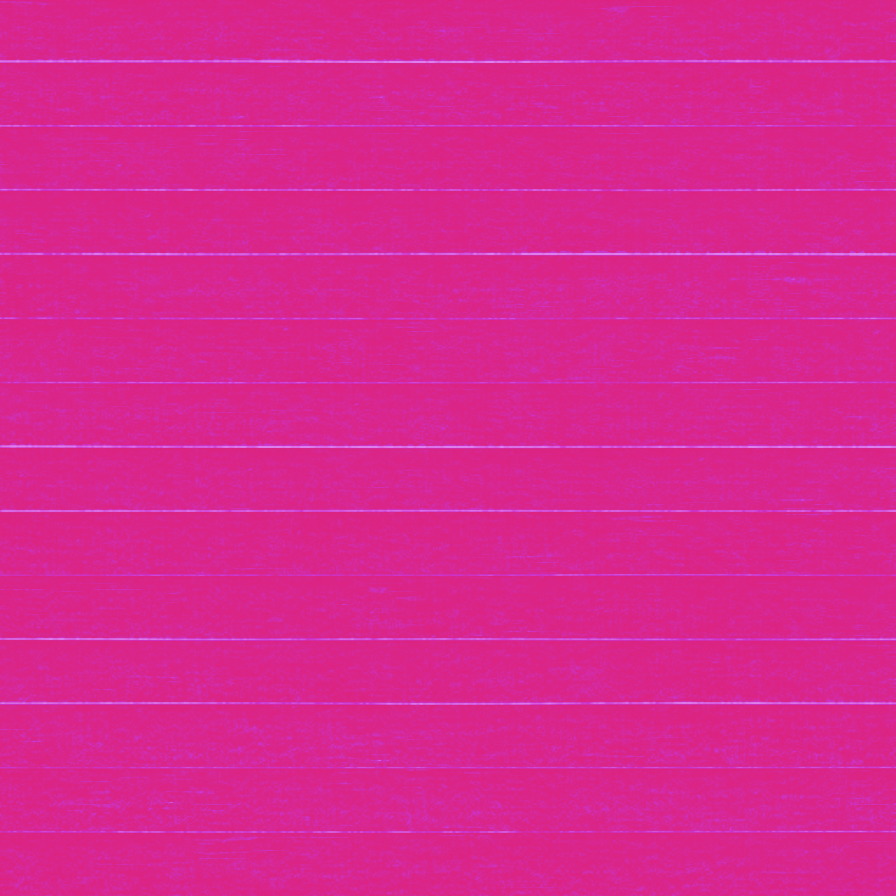
This pattern is drawn by a Shadertoy shader. Its source:

```glsl
// Magenta painted boards with fine grain, split by thin worn lilac seams.

float hash(vec2 p) {
    return fract(sin(dot(p, vec2(127.1, 311.7))) * 43758.5453);
}

float noise(vec2 p) {
    vec2 i = floor(p), f = fract(p);
    f = f * f * (3.0 - 2.0 * f);
    return mix(mix(hash(i), hash(i + vec2(1, 0)), f.x),
               mix(hash(i + vec2(0, 1)), hash(i + vec2(1, 1)), f.x), f.y);
}

// Wear 0 is clean paint, 1 is violet, 2 is bare lilac
vec3 paint(float wear) {
    vec3 color = mix(vec3(0.86, 0.14, 0.51), vec3(0.80, 0.20, 0.79), clamp(wear, 0.0, 1.0));
    return mix(color, vec3(0.87, 0.50, 0.92), clamp(wear - 1.0, 0.0, 1.0));
}

// Crisp speckle, soft blotches and sideways fibres
float grain(vec2 uv) {
    float g = 0.42 * noise(uv * 512.0 - 0.5)
            + 0.28 * noise(uv * vec2(210.0, 330.0) + 11.0)
            + 0.30 * noise(uv * vec2(45.0, 260.0) + 31.0);
    return 1.15 * g * g * g;
}

// Short broken scratches gathered in patches
float scratches(vec2 uv) {
    float streak = smoothstep(0.78, 0.92, noise(uv * vec2(26.0, 430.0) + 7.0));
    float patches = smoothstep(0.50, 0.80, noise(uv * vec2(7.0, 30.0) + 53.0));
    return streak * patches * noise(uv * vec2(300.0, 430.0));
}

// Rare faint nicks, one candidate per cell
float nicks(vec2 uv, float px) {
    vec2 cell = floor(uv * 26.0);
    vec2 center = 0.2 + 0.6 * vec2(hash(cell + 3.0), hash(cell + 17.0));
    vec2 p = uv - (cell + center) / 26.0;
    p.y -= 0.35 * p.x;
    float mark = 1.0 - smoothstep(0.0004, 0.0008 + px, length(p * vec2(0.5, 1.0)));
    return mark * step(0.91, hash(cell)) * (0.2 + 0.6 * hash(cell + 9.0));
}

// Ragged seam number k at signed height d
float seam(float x, float d, float k, float px) {
    float strength = clamp(0.42 + 0.36 * cos(1.9 * (k - 10.0)) + 0.012 * k, 0.0, 1.0);
    float broad = noise(vec2(x * 6.0, k * 7.3));
    float dashes = noise(vec2(x * 75.0, k * 9.1));
    float chips = noise(vec2(x * 300.0, k * 5.1));
    d += 0.0008 * (noise(vec2(x * 4.0, k * 3.7)) - 0.5);

    float halfWidth = mix(0.0009, 0.0015, strength);
    float line = clamp((halfWidth - abs(d)) / px + 0.5, 0.0, 1.0);
    float gaps = mix(smoothstep(0.0, 0.45, 0.4 * broad + 0.35 * dashes + 0.25 * chips), 1.0, strength);
    float wear = line * gaps * (0.85 + 0.95 * strength + 0.7 * (broad - 0.45)
                                + 0.5 * (dashes - 0.5) + 0.5 * (chips - 0.5));

    // Flaked upper lip
    float lip = 0.0062 * chips * mix(broad, 0.75, 0.5 * strength) * (0.35 + 0.65 * strength);
    float flakes = clamp((lip - d) / px + 0.5, 0.0, 1.0) * step(0.0, d);
    return max(wear, flakes * (0.45 + 0.65 * strength));
}

void mainImage(out vec4 fragColor, in vec2 fragCoord) {
    vec2 uv = fragCoord / iResolution.y;
    float px = 1.0 / iResolution.y;

    // Boards are stacked upward with a seam at each whole row
    float rows = uv.y * 13.96;
    float k = floor(rows + 0.5);
    float d = (rows - k) / 13.96;
    float down = 1.0 - fract(rows);

    // Board surface, cleaner toward its upper edge
    float tone = 0.85 + 0.3 * hash(vec2(floor(rows), 4.0));
    float wear = grain(uv) * tone * mix(0.65, 1.15, smoothstep(0.0, 0.6, down));
    wear += 0.10 * (noise(uv * vec2(5.0, 22.0)) - 0.5);
    wear += 0.85 * scratches(uv) + nicks(uv, px);

    // Clean shadow under each seam, then the seam itself
    wear -= 0.12 * exp(-down * 18.0);
    wear = max(wear, seam(uv.x, d, k, px) * step(0.5, k));

    fragColor = vec4(paint(wear), 1.0);
}
```
